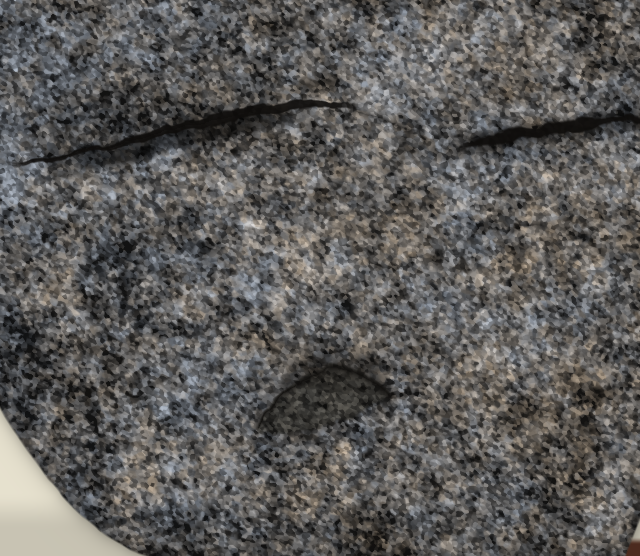
This texture is drawn by a WebGL 2 fragment shader. Its source:

```glsl
#version 300 es
precision highp float;
// A weathered granite boulder on a pale surface: two long cracks, a half-moon
// pit, a chipped ledge and a faint round groove. Speckle is layered smooth
// cellular noise; relief is shading along curves given by short formulas.
uniform vec2 u_resolution;
out vec4 outColor;

// Lengths are in canvas widths, origin at the lower left.
const float BASE_TONE = 0.365;
const vec4 GRAIN_FREQ = vec4(165.0, 88.0, 38.0, 13.0);
const vec4 GRAIN_GAIN = vec4(0.33, 0.27, 0.20, 0.17);
const vec3 COOL = vec3(0.95, 1.00, 1.07);
const vec3 WARM = vec3(1.09, 0.99, 0.87);
const vec3 CREVICE = vec3(0.055, 0.048, 0.042);
const vec3 PIT_FLOOR = vec3(0.20, 0.195, 0.18);
const vec3 CREAM = vec3(0.86, 0.84, 0.77);
const vec3 RUST = vec3(0.30, 0.17, 0.12);

vec2 hash2(vec2 p) {
  vec3 q = fract(p.xyx * vec3(0.1031, 0.1030, 0.0973));
  q += dot(q, q.yzx + 33.33);
  return fract((q.xx + q.yz) * q.zy);
}

// Cell values blended by distance: x is brightness, y is tint.
vec2 cellNoise(vec2 p, float sharpness) {
  vec2 cell = floor(p), f = p - cell, sum = vec2(0.0);
  float total = 0.0001;
  for (int j = -1; j <= 1; j++)
    for (int i = -1; i <= 1; i++) {
      vec2 o = vec2(i, j);
      vec2 d = o + hash2(cell + o) - f;
      float w = exp(-sharpness * dot(d, d));
      sum += w * hash2(cell + o + 71.7);
      total += w;
    }
  return sum / total;
}

float blob(vec2 p, vec2 centre, vec2 radius) {
  vec2 d = (p - centre) / radius;
  return exp(-dot(d, d));
}

float segment(vec2 p, vec2 a, vec2 b) {
  vec2 ab = b - a;
  return length(p - a - ab * clamp(dot(p - a, ab) / dot(ab, ab), 0.0, 1.0));
}

float span(float x, float a, float b, float soft) {
  return smoothstep(a - soft, a + soft, x) * (1.0 - smoothstep(b - soft, b + soft, x));
}

// Broad light and dark areas of the stone.
float relief(vec2 p) {
  float s = 0.07 * blob(p, vec2(0.27, 0.585), vec2(0.16, 0.035));
  s += 0.05 * blob(p, vec2(0.66, 0.31), vec2(0.16, 0.10));
  s += 0.06 * blob(p, vec2(0.85, 0.59), vec2(0.14, 0.04));
  s += 0.04 * blob(p, vec2(0.68, 0.77), vec2(0.20, 0.07));
  s += 0.05 * blob(p, vec2(0.24, 0.18), vec2(0.07, 0.10));
  s -= 0.08 * blob(p, vec2(0.06, 0.25), vec2(0.10, 0.16));
  s -= 0.08 * blob(p, vec2(0.14, 0.70), vec2(0.15, 0.04));
  s -= 0.10 * blob(p, vec2(0.93, 0.20), vec2(0.03, 0.06));
  s -= 0.09 * blob(p, vec2(0.935, 0.82), vec2(0.02, 0.07));
  s -= 0.08 * blob(p, vec2(0.43, 0.51), vec2(0.03, 0.025));
  s -= 0.06 * blob(p, vec2(0.44, 0.02), vec2(0.16, 0.05));
  s -= 0.05 * blob(p, vec2(0.52, 0.65), vec2(0.10, 0.05));
  s += 0.25 * blob(p, vec2(0.518, 0.369), vec2(0.007, 0.009));
  s += 0.20 * blob(p, vec2(0.395, 0.519), vec2(0.018, 0.008));
  // Diagonal hollow and the chipped ledge below it
  s -= 0.11 * exp(-segment(p, vec2(0.21, 0.49), vec2(0.13, 0.31)) / 0.018);
  s -= 0.12 * exp(-segment(p, vec2(0.14, 0.26), vec2(0.17, 0.11)) / 0.020);
  s += 0.16 * exp(-segment(p, vec2(0.153, 0.27), vec2(0.185, 0.13)) / 0.009);
  // Round groove, open at the lower right
  vec2 g = p - vec2(0.835, 0.465);
  float side = smoothstep(-0.02, 0.04, g.y - g.x);
  s -= 0.15 * side * exp(-abs(length(g) - 0.053) / 0.006);
  s += 0.07 * side * exp(-abs(length(g) - 0.065) / 0.006);
  s -= 0.12 * blob(p, vec2(0.91, 0.495), vec2(0.025, 0.006));
  return s;
}

void main() {
  vec2 p = gl_FragCoord.xy / u_resolution.x;
  float aa = 1.0 / u_resolution.x;

  // Speckle, slightly stretched along a falling diagonal
  vec2 q = vec2(0.80 * p.x - 0.60 * p.y, 0.75 * p.x + 1.00 * p.y);
  vec2 n0 = cellNoise(q * GRAIN_FREQ.x, 9.0) - 0.5;
  vec2 n1 = cellNoise(q * GRAIN_FREQ.y + 17.0, 9.0) - 0.5;
  vec2 n2 = cellNoise(p * GRAIN_FREQ.z + 5.0, 6.0) - 0.5;
  vec2 n3 = cellNoise(p * GRAIN_FREQ.w + 41.0, 4.0) - 0.5;
  float tone = BASE_TONE + dot(GRAIN_GAIN, vec4(n0.x, n1.x, n2.x, n3.x)) + relief(p);
  float warmth = 0.42 + 0.5 * n1.y + 0.5 * n2.y + 0.6 * n3.y + 0.25 * (p.x - 0.5);
  vec3 col = max(tone, 0.07) * mix(COOL, WARM, clamp(warmth, 0.0, 1.0));
  vec2 w = p + 0.008 * vec2(n2.x, n2.y) + 0.003 * n1;

  // Left crack: dark slope above, shaded lip below, black line between
  float d1 = w.y - mix(0.606, 0.704, smoothstep(-0.05, 0.50, w.x));
  float lip = span(p.x, 0.10, 0.47, 0.07) * span(d1, -0.032, 0.0, 0.009);
  float slope = span(p.x, 0.04, 0.40, 0.08) * step(0.0, d1) * exp(-d1 / 0.025);
  col *= 1.0 - 0.58 * lip - 0.40 * slope;
  float width1 = 0.0015 + 0.004 * span(p.x, 0.20, 0.51, 0.06);
  float line1 = span(p.x, 0.02, 0.55, 0.03) * (1.0 - smoothstep(width1, width1 + 0.004, abs(d1)));
  col = mix(col, CREVICE, 0.9 * line1);

  // Right crack, with a faint link toward the left one
  float d2 = w.y - 0.636 - 0.048 * pow(max(w.x - 0.716, 0.0) / 0.284, 0.65);
  float open2 = smoothstep(0.705, 0.735, p.x);
  col *= 1.0 - open2 * (0.45 * span(d2, -0.018, 0.012, 0.010));
  float width2 = 0.002 + 0.005 * span(p.x, 0.77, 0.93, 0.04);
  col = mix(col, CREVICE, 0.92 * open2 * (1.0 - smoothstep(width2, width2 + 0.005, abs(d2))));
  col *= 1.0 - 0.45 * exp(-segment(w, vec2(0.55, 0.70), vec2(0.65, 0.665)) / 0.004);

  // Half-moon pit: flat dark floor under a black upper rim
  float t = (w.x - 0.40) / 0.21;
  float u = clamp(t, 0.0, 1.0);
  float top = 0.205 + 0.05 * u + 0.27 * u * (1.0 - u) - w.y;
  float bottom = w.y - 0.19 - 0.06 * pow(u, 2.5);
  float inside = span(t, 0.0, 1.0, 0.02);
  float pit = inside * smoothstep(-0.002, 0.004, top) * smoothstep(-0.003, 0.007, bottom);
  col = mix(col, PIT_FLOOR * (1.0 + 0.9 * n0.x + 0.7 * n1.x), 0.88 * pit);
  float rim = inside * exp(-abs(top - 0.006) / mix(0.005, 0.012, u));
  col = mix(col, CREVICE, 0.85 * rim);
  col *= 1.0 - 0.30 * inside * span(top, -0.025, 0.0, 0.010);

  // Outline of the stone and the pale surface behind it
  float ex = min(p.x, 0.283);
  float edge = p.y - (0.232 - 1.7 * ex + 3.0 * ex * ex);
  edge /= sqrt(1.0 + pow(6.0 * ex - 1.7, 2.0));
  float corner = 0.977 + 0.41 * p.y - p.x;
  float stone = min(edge, corner) + 0.002 * n2.x;
  col *= 1.0 - 0.35 * exp(-max(stone, 0.0) / 0.016);
  vec3 ground = CREAM * mix(0.91, 1.05, smoothstep(0.04, 0.10, p.y));
  ground *= 1.0 - 0.22 * exp(min(stone, 0.0) / 0.010);
  ground = mix(ground, RUST, step(0.5, p.x) * (1.0 - smoothstep(0.018, 0.030, p.y)));
  col = mix(ground, col, smoothstep(-1.5 * aa, 1.5 * aa, stone));
  outColor = vec4(clamp(col, 0.0, 1.0), 1.0);
}
```
